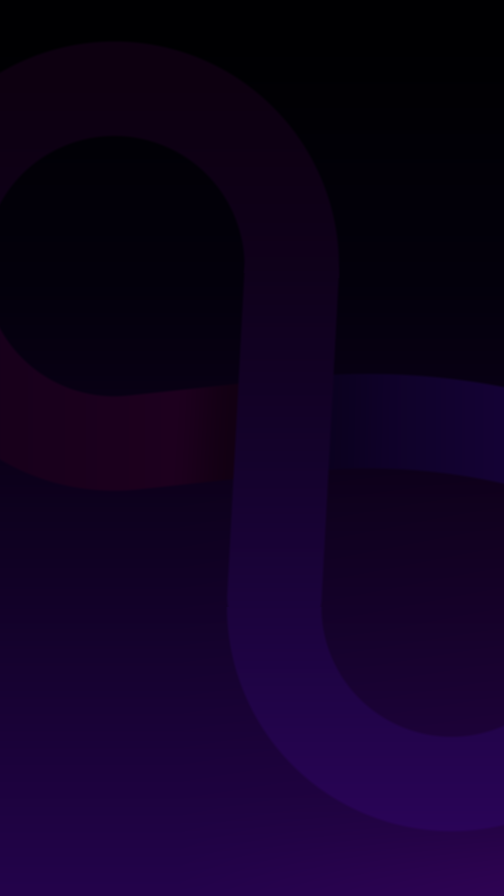
This background is drawn by a Shadertoy shader. Its source:

```glsl
#define UPPER_CENTER vec2(0.1276, 0.703)
#define LOWER_CENTER vec2(0.504, 0.323)
#define LOOP_RADIUS 0.198
#define ARC_CENTER vec2(0.410, -0.212)
#define ARC_RADIUS 0.742
#define HALF_WIDTH 0.0527
#define SHADOW_REACH 0.075
#define EDGE_SOFTNESS 0.0021

float segmentDistance(vec2 p, vec2 a, vec2 b) {
    vec2 pa = p - a, ba = b - a;
    return length(pa - ba * clamp(dot(pa, ba) / dot(ba, ba), 0.0, 1.0));
}

float ringDistance(vec2 p, vec2 center, float radius) {
    return abs(length(p - center) - radius);
}

float cross2(vec2 a, vec2 b) {
    return a.x * b.y - a.y * b.x;
}

// Normal of an inner tangent from the upper loop to another circle
vec2 tangentNormal(vec2 center, float radius, float side) {
    vec2 span = center - UPPER_CENTER;
    float c = (LOOP_RADIUS + radius) / length(span);
    float s = side * sqrt(1.0 - c * c);
    return mat2(c, s, -s, c) * normalize(span);
}

float coverage(float d) {
    return 1.0 - smoothstep(-EDGE_SOFTNESS, EDGE_SOFTNESS, d - HALF_WIDTH);
}

float ramp(float a, float b, float x) {
    return clamp((x - a) / (b - a), 0.0, 1.0);
}

// Night sky, from black at the top to violet at the bottom
vec3 backdrop(vec2 p) {
    float depth = 1.0 - p.y;
    vec3 c = mix(vec3(0.0, 0.0, 0.008), vec3(0.012, 0.0, 0.045), ramp(0.05, 0.32, depth));
    c = mix(c, vec3(0.045, 0.001, 0.100), ramp(0.32, 0.52, depth));
    c = mix(c, vec3(0.076, 0.006, 0.168), ramp(0.52, 0.70, depth));
    c = mix(c, vec3(0.138, 0.012, 0.295), ramp(0.70, 1.0, depth));
    float right = ramp(0.20, 0.56, p.x);
    c += right * vec3(0.012, 0.0, 0.0) * smoothstep(0.42, 0.58, depth);
    c += right * vec3(0.030, 0.0, 0.03) * smoothstep(0.88, 1.0, depth);
    return c;
}

vec3 frontColor(vec2 p) {
    float depth = 1.0 - p.y;
    vec3 c = mix(vec3(0.050, 0.0, 0.064), vec3(0.058, 0.002, 0.100), ramp(0.10, 0.29, depth));
    c = mix(c, vec3(0.080, 0.007, 0.172), ramp(0.29, 0.52, depth));
    c = mix(c, vec3(0.122, 0.014, 0.270), ramp(0.52, 0.76, depth));
    return mix(c, vec3(0.165, 0.014, 0.345), ramp(0.76, 0.93, depth));
}

// Crimson on the left, indigo on the right
vec3 rearColor(vec2 p) {
    vec3 crimson = mix(vec3(0.092, 0.0, 0.106), vec3(0.114, 0.0, 0.118), ramp(0.0, 0.2, p.x));
    vec3 indigo = mix(vec3(0.050, 0.004, 0.140), vec3(0.080, 0.009, 0.205), ramp(0.38, 0.56, p.x));
    return mix(crimson, indigo, smoothstep(0.26, 0.37, p.x));
}

void mainImage(out vec4 fragColor, in vec2 fragCoord) {
    vec2 p = fragCoord / iResolution.y;
    vec2 frontNormal = tangentNormal(LOWER_CENTER, LOOP_RADIUS, 1.0);
    vec2 rearNormal = tangentNormal(ARC_CENTER, ARC_RADIUS, -1.0);

    // Front strand joins the two loops, rear strand runs into a wide arc
    float front = segmentDistance(p, UPPER_CENTER + LOOP_RADIUS * frontNormal,
                                  LOWER_CENTER - LOOP_RADIUS * frontNormal);
    vec2 arcStart = ARC_CENTER - ARC_RADIUS * rearNormal;
    float rear = segmentDistance(p, UPPER_CENTER + LOOP_RADIUS * rearNormal, arcStart);
    if (p.x > arcStart.x && p.y > 0.0)
        rear = min(rear, ringDistance(p, ARC_CENTER, ARC_RADIUS));

    // Upper loop is open between its tangents, lower loop is a half ring
    vec2 q = p - UPPER_CENTER;
    bool inOpening = cross2(rearNormal, q) > 0.0 && cross2(q, frontNormal) > 0.0;
    float rings = inOpening ? 1.0 : ringDistance(p, UPPER_CENTER, LOOP_RADIUS);
    if (p.y < LOWER_CENTER.y)
        rings = min(rings, ringDistance(p, LOWER_CENTER, LOOP_RADIUS));

    // Rear colours lie only between the loop centres
    float middle = 0.5 * (UPPER_CENTER.y + LOWER_CENTER.y);
    float between = step(abs(p.y - middle), 0.175);
    float shade = smoothstep(0.0, SHADOW_REACH, front - HALF_WIDTH);
    float shadowDepth = p.x < 0.3 ? 0.38 : 0.10;
    vec3 behind = rearColor(p) * (1.0 - shadowDepth * (1.0 - shade));

    // Layers from back to front
    vec3 color = backdrop(p);
    color = mix(color, mix(frontColor(p), behind, between), coverage(min(rings, rear)));
    color = mix(color, frontColor(p), coverage(front));
    fragColor = vec4(color, 1.0);
}
```
